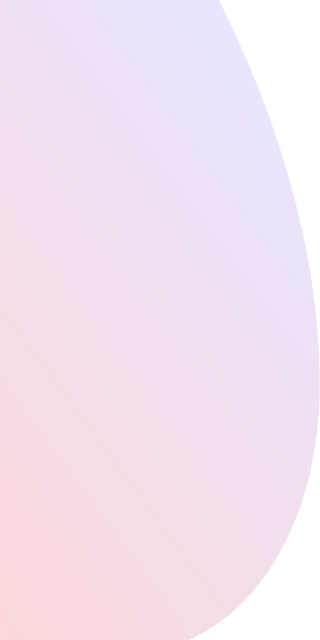
Write a WebGL 1 fragment shader that draws this background.

```glsl
precision highp float;

uniform vec2 u_resolution;

const vec3 PAPER = vec3(1.0);
const vec3 BLUSH = vec3(0.984, 0.847, 0.852);
const vec3 LAVENDER = vec3(0.914, 0.896, 1.0);

// Inset of the rounded lower side, a superellipse quarter
float lowerInset(float drop, vec2 radii, float roundness) {
    float t = clamp(drop / radii.y, 0.0, 1.0);
    return radii.x * (1.0 - pow(max(1.0 - pow(t, roundness), 0.0), 1.0 / roundness));
}

// Inset of the long upper side, a gentle power curve
float upperInset(float rise, vec2 extent, float bend) {
    return extent.x * pow(max(rise, 0.0) / extent.y, bend);
}

// Horizontal position of the petal outline at a given height
float outlineX(float y, vec2 widest) {
    float above = upperInset(y - widest.y, vec2(0.315, 1.193), 1.89);
    float below = lowerInset(widest.y - y, vec2(0.62, 0.85), 2.1);
    return widest.x - above - below;
}

// Approximate signed distance, positive inside the petal
float petalDistance(vec2 p, vec2 widest) {
    float h = 0.002;
    float slope = (outlineX(p.y + h, widest) - outlineX(p.y - h, widest)) / (2.0 * h);
    return (outlineX(p.y, widest) - p.x) / sqrt(1.0 + slope * slope);
}

// Linear blend along a direction
vec3 diagonalBlend(vec2 p, vec2 direction, float span, vec3 start, vec3 end) {
    float t = clamp(dot(p, normalize(direction)) / span, 0.0, 1.0);
    return mix(start, end, t);
}

void main() {
    // Canvas units: width 1, height 2
    vec2 p = gl_FragCoord.xy / u_resolution * vec2(1.0, 2.0);
    float pixel = 1.0 / min(u_resolution.x, 0.5 * u_resolution.y);

    // Diagonal tint clipped by the petal
    vec3 tint = diagonalBlend(p, vec2(1.35, 1.0), 1.72, BLUSH, LAVENDER);
    float inside = petalDistance(p, vec2(0.999, 0.807));
    float coverage = smoothstep(-0.75 * pixel, 0.75 * pixel, inside);

    gl_FragColor = vec4(mix(PAPER, tint, coverage), 1.0);
}
```
